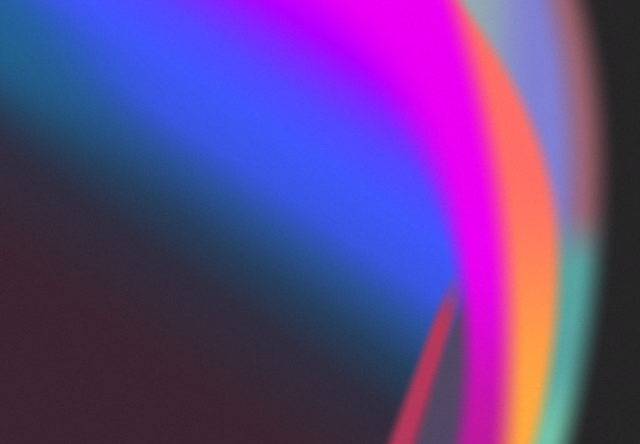
Give the GLSL for this background, as a Shadertoy shader.

```glsl
// Arcs: furthest x, height of that point, bend above it, bend below it
const vec4 RIBBON_INNER = vec4(1.049, 0.21, 0.43, 0.43);
const vec4 RIBBON_OUTER = vec4(1.130, 0.195, 0.193, 0.193);
const vec4 AMBER_OUTER = vec4(1.2547, 0.42, 0.67, 0.32);
const vec4 RIM = vec4(1.348, 0.625, 0.33, 0.20);

const float ASPECT = 1.438;
const float BAND_SLOPE = 0.68;
const float STREAK_FOOT = 0.903;
const float STREAK_LEAN = 0.333;
const float GRAIN = 0.014;
const float GRAIN_CELLS = 356.0;

// Diagonal bands, from the upper right to the lower left
const int STOPS = 10;
const float BAND_AT[STOPS] = float[](
    -0.54, -0.41, -0.32, -0.24, -0.13, 0.0, 0.10, 0.21, 0.33, 0.56);
const vec3 BAND_COLOR[STOPS] = vec3[](
    vec3(0.91, 0.00, 0.97), vec3(0.69, 0.00, 1.00),
    vec3(0.48, 0.17, 1.00), vec3(0.33, 0.28, 1.00),
    vec3(0.25, 0.34, 0.99), vec3(0.22, 0.34, 0.89),
    vec3(0.17, 0.32, 0.60), vec3(0.15, 0.25, 0.37),
    vec3(0.19, 0.18, 0.25), vec3(0.235, 0.145, 0.19));

const vec3 TEAL_SHADE = vec3(0.12, 0.39, 0.54);
const vec3 DUSK = vec3(0.32, 0.28, 0.39);
const vec3 CRIMSON = vec3(0.71, 0.22, 0.36);
const vec3 MAGENTA = vec3(0.92, 0.00, 0.95);
const vec3 PLUM = vec3(0.74, 0.10, 0.60);
const vec3 CORAL = vec3(1.00, 0.43, 0.40);
const vec3 AMBER = vec3(1.00, 0.66, 0.25);
const vec3 MIST = vec3(0.58, 0.66, 0.69);
const vec3 LAVENDER = vec3(0.50, 0.50, 0.83);
const vec3 ROSE = vec3(0.61, 0.38, 0.43);
const vec3 AQUA = vec3(0.34, 0.64, 0.63);
const vec3 NIGHT = vec3(0.15, 0.145, 0.15);

float hash(vec2 p) {
    vec3 q = fract(p.xyx * 0.1031);
    q += dot(q, q.yzx + 33.33);
    return fract((q.x + q.y) * q.z);
}

// Signed horizontal distance to an arc, positive on its right
float beyond(vec2 p, vec4 arc) {
    float h = p.y - arc.y;
    float bend = h > 0.0 ? arc.z : arc.w;
    return p.x - arc.x + bend * h * h;
}

float soft(float d, float blur) {
    return smoothstep(-blur, blur, d);
}

vec3 diagonalBands(vec2 p) {
    float d = 1.0 - p.y - BAND_SLOPE * p.x;
    vec3 col = BAND_COLOR[0];
    for (int i = 1; i < STOPS; i++) {
        float t = (d - BAND_AT[i - 1]) / (BAND_AT[i] - BAND_AT[i - 1]);
        col = mix(col, BAND_COLOR[i], clamp(t, 0.0, 1.0));
    }
    float shade = smoothstep(-0.14, 0.02, d) * (1.0 - smoothstep(0.08, 0.30, d));
    shade *= 1.0 - smoothstep(0.0, 0.40, p.x);
    return mix(col, TEAL_SHADE, 0.75 * shade);
}

vec3 addStreak(vec3 col, vec2 p) {
    float d = p.x - STREAK_FOOT - STREAK_LEAN * p.y;
    float fade = 1.0 - smoothstep(0.26, 0.41, p.y);
    float width = mix(0.048, 0.030, clamp(p.y / 0.37, 0.0, 1.0));
    col = mix(col, DUSK, soft(d - 0.02, 0.02) * fade);
    return mix(col, CRIMSON, (1.0 - smoothstep(0.2, 1.0, abs(d) / width)) * fade);
}

// Outer glass: mist and lavender above, aqua below, rose at the rim
vec3 shellColor(vec2 p, float rim) {
    vec3 upper = mix(MIST, LAVENDER, smoothstep(1.06, 1.21, p.x));
    upper = mix(upper, ROSE, smoothstep(-0.11, -0.02, rim));
    vec3 lower = mix(AQUA, vec3(0.45, 0.76, 0.66), 1.0 - smoothstep(0.0, 0.2, p.y));
    return mix(lower, upper, smoothstep(0.38, 0.55, p.y));
}

void mainImage(out vec4 fragColor, in vec2 fragCoord) {
    vec2 p = fragCoord / iResolution.xy * vec2(ASPECT, 1.0);
    vec3 col = addStreak(diagonalBands(p), p);

    // Magenta ribbon, softer on its inner side towards the top
    float innerBlur = mix(0.028, 0.10, smoothstep(0.3, 1.0, p.y));
    vec3 ribbon = mix(PLUM, MAGENTA, smoothstep(-0.05, 0.45, p.y));
    col = mix(col, ribbon, soft(beyond(p, RIBBON_INNER), innerBlur));

    // Coral to amber crescent
    vec3 crescent = mix(AMBER, CORAL, smoothstep(0.05, 0.65, p.y));
    col = mix(col, crescent, soft(beyond(p, RIBBON_OUTER) - 0.012, 0.042));

    // Shell, kept to the right of the ribbon, then the dark beyond
    float rim = beyond(p, RIM);
    float shell = soft(beyond(p, AMBER_OUTER), 0.026);
    shell *= soft(beyond(p, RIBBON_OUTER) - 0.015, 0.035);
    col = mix(col, shellColor(p, rim), shell);
    col = mix(col, NIGHT, soft(rim, 0.042));

    // Fine grain
    col += GRAIN * (hash(floor(p * GRAIN_CELLS)) - 0.5);
    fragColor = vec4(clamp(col, 0.0, 1.0), 1.0);
}
```
